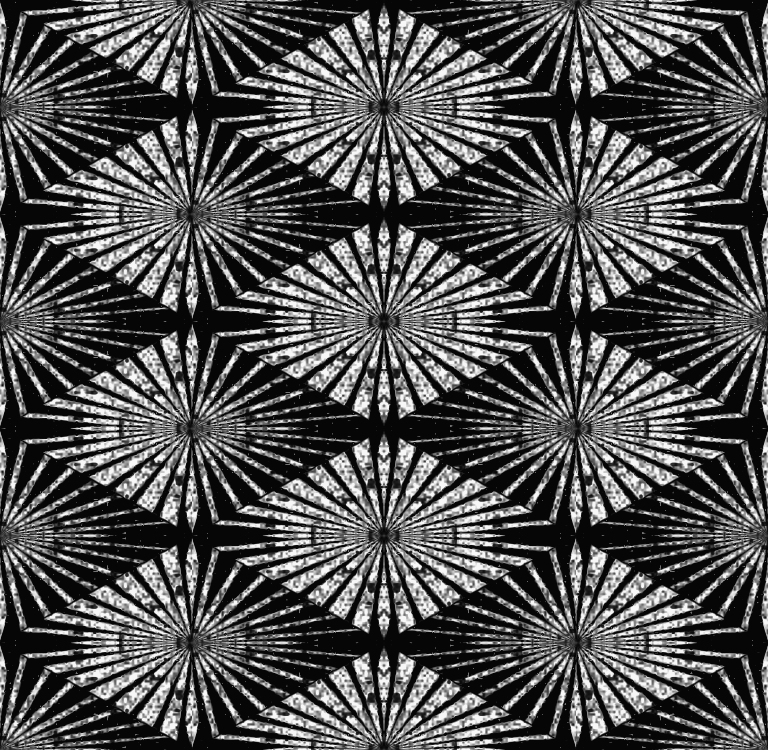
A WebGL 1 fragment shader for this pattern:

```glsl
precision highp float;
// Interlocking rhombus sunbursts with grainy rays, bright on the outer half and thin on the inner half.

#define REPEATS vec2(2.0, 3.5)   // rhombi across and down
#define RAYS 8.0                 // rays per quadrant
#define BRIGHT_WIDTH 0.35        // ray half-width, in ray pitches
#define THIN_WIDTH 0.13          // half-width of dark-side rays at the rim
#define GRAIN 300.0              // fine speckles per canvas width
#define BLOTCH 120.0             // coarse flakes per canvas width
#define SEAM 0.0011              // half-width of the dark rim line
#define INK vec3(0.025)
#define PAPER vec3(0.97)

uniform vec2 u_resolution;

float hash(vec2 p) {
  vec3 q = fract(p.xyx * vec3(0.1031, 0.1030, 0.0973));
  q += dot(q, q.yzx + 33.33);
  return fract((q.x + q.y) * q.z);
}

float noise(vec2 p) {
  vec2 i = floor(p), f = fract(p);
  f = f * f * (3.0 - 2.0 * f);
  return mix(mix(hash(i), hash(i + vec2(1.0, 0.0)), f.x),
             mix(hash(i + vec2(0.0, 1.0)), hash(i + vec2(1.0, 1.0)), f.x), f.y);
}

// Offset from the centre of the rhombus that contains p
vec2 rhombusOffset(vec2 p) {
  vec2 a = p - floor(p + 0.5);
  vec2 b = fract(p) - 0.5;
  return abs(a.x) + abs(a.y) < 0.5 ? a : b;
}

// Half-width of the ray at rim fraction u (0 vertical, 1 horizontal) and radius d
float rayHalfWidth(float u, float d, float bright) {
  float w = mix(mix(0.36, THIN_WIDTH, smoothstep(0.1, 0.9, d)), BRIGHT_WIDTH, bright);
  // Rays near the horizontal tips run out early
  float fade = smoothstep(0.6, 1.0, u) * smoothstep(0.45, 0.9, d);
  w *= 1.0 - mix(0.65, 0.75, bright) * fade;
  w -= 0.45 * smoothstep(0.92, 0.96, u) * smoothstep(0.5, 0.75, d);
  // The vertical ray is a slender lens
  float lens = 0.36 * smoothstep(0.1, 0.65, d) * (1.0 - smoothstep(0.75, 1.02, d));
  return mix(lens, w, step(0.5 / RAYS, u));
}

void main() {
  vec2 uv = gl_FragCoord.xy / u_resolution;
  float aspect = u_resolution.y / u_resolution.x;
  float pixel = 1.0 / u_resolution.x;
  vec2 tile = vec2(1.0, aspect) / REPEATS;

  // Mirror the left and right halves, then fold into one quadrant
  vec2 p = uv * REPEATS;
  vec2 local = rhombusOffset(p);
  float bright = step(0.0, local.x * (uv.x - 0.5));
  vec2 q = abs(local);
  float d = 2.0 * (q.x + q.y);
  float u = q.x / max(q.x + q.y, 0.0001);
  vec2 pos = q * tile + vec2(0.37, 0.61) * (1.0 + bright);

  float fine = noise(pos * GRAIN);
  float coarse = noise(pos * BLOTCH + 17.0);

  // Rays spaced evenly along the rim, with ragged edges
  float pitch = mix(tile.x, tile.y, u) * 0.5 * d / RAYS;
  float soft = pixel * 0.8 / max(pitch, 0.0001);
  float across = abs(fract(u * RAYS + 0.5) - 0.5);
  float ragged = (fine - 0.5) * 0.0022 / max(pitch, 0.004);
  float halfWidth = rayHalfWidth(u, d, bright);
  float ray = 1.0 - smoothstep(halfWidth - soft, halfWidth + soft, across + ragged);
  ray *= smoothstep(-0.08, 0.03, halfWidth);

  // Worn print: grey speckle, dark flakes and a greyer hub
  float tone = mix(0.66, 0.78, bright) + (fine - 0.5) * 1.15 + (coarse - 0.5) * 0.35;
  tone *= mix(0.15, 1.0, smoothstep(0.08, 0.24, coarse));
  tone *= mix(0.55, 1.0, smoothstep(0.02, 0.12, d));
  float shade = ray * clamp(tone, 0.0, 1.0);

  // Sparse pale flecks in the gaps
  shade = max(shade, 0.45 * smoothstep(0.87, 0.97, fine) * smoothstep(0.5, 0.7, coarse));

  // Ragged dark seam where rhombi meet
  float rim = (1.0 - d) * 0.5 * tile.x * tile.y / length(tile);
  float seam = SEAM + (coarse - 0.5) * 0.0015;
  shade *= smoothstep(seam - pixel, seam + pixel, rim);

  gl_FragColor = vec4(mix(INK, PAPER, shade), 1.0);
}
```
